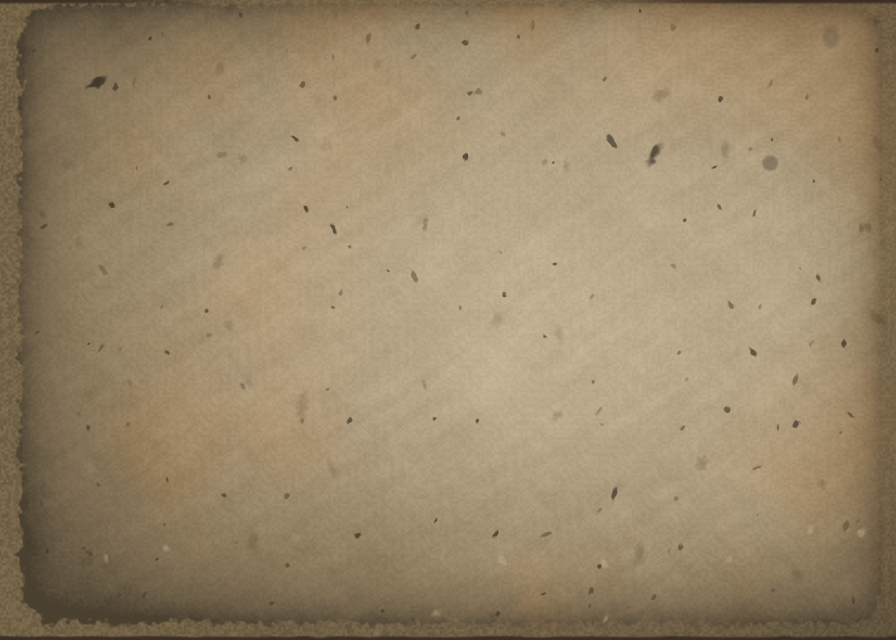
This texture is drawn by a Shadertoy shader. Its source:

```glsl
// Aged parchment with a soft off-centre glow, flecks, fibres and a worn dark border
#define GLOW_CENTER vec2(0.65, 0.55)
#define PEAK_TONE 0.745
#define MOTTLE 0.075
#define FIBRE 0.05
#define GRAIN 0.045
#define EDGE_SHADE 0.15
#define EDGE_ROUGHNESS 0.022
#define FLECK_DENSITY 0.48
#define SHADOW_COLOR vec3(0.29, 0.25, 0.19)
#define MIDDLE_COLOR vec3(0.54, 0.467, 0.353)
#define LIGHT_COLOR vec3(0.745, 0.677, 0.56)
#define RIM_COLOR vec3(0.47, 0.40, 0.285)

float hash(vec2 p) {
    return fract(sin(dot(p, vec2(127.1, 311.7))) * 43758.5453);
}

float noise(vec2 p) {
    vec2 i = floor(p), f = fract(p);
    f = f * f * (3.0 - 2.0 * f);
    return mix(mix(hash(i), hash(i + vec2(1, 0)), f.x),
               mix(hash(i + vec2(0, 1)), hash(i + vec2(1, 1)), f.x), f.y);
}

float fbm(vec2 p) {
    float sum = 0.0, gain = 0.5;
    for (int i = 0; i < 5; i++) {
        sum += gain * noise(p);
        p = mat2(1.6, 1.2, -1.2, 1.6) * p + 7.3;
        gain *= 0.5;
    }
    return sum;
}

vec2 rotate(vec2 p, float angle) {
    float c = cos(angle), s = sin(angle);
    return vec2(c * p.x + s * p.y, c * p.y - s * p.x);
}

// Soft coverage of a tilted ellipse
float blot(vec2 p, vec2 radius, float angle, float soft) {
    float d = (length(rotate(p, angle) / radius) - 1.0) * min(radius.x, radius.y);
    return 1.0 - smoothstep(-soft, soft, d);
}

// One randomly sized and turned fleck in some of the grid cells
float flecks(vec2 p, float cells, float size, float density, float seed, float soft) {
    vec2 cell = floor(p * cells), key = cell + seed;
    if (hash(key) > density) return 0.0;
    vec2 center = 0.2 + 0.6 * vec2(hash(key + 13.7), hash(key + 29.1));
    float r = size * mix(0.45, 1.0, hash(key + 41.3));
    float stretch = 1.0 + 1.3 * pow(hash(key + 53.9), 3.0);
    float angle = mix(0.2, 2.6, hash(key + 67.7));
    vec2 q = p - (cell + center) / cells;
    q += r * 0.7 * (vec2(noise(p * 210.0), noise(p * 210.0 + 31.0)) - 0.5);
    return blot(q, vec2(r * stretch, r * 0.75), angle, soft) * mix(0.25, 1.0, hash(key + 83.1));
}

float roundedBox(vec2 p, vec2 low, vec2 high, float radius) {
    vec2 d = abs(p - 0.5 * (low + high)) - 0.5 * (high - low) + radius;
    return length(max(d, 0.0)) + min(max(d.x, d.y), 0.0) - radius;
}

void mainImage(out vec4 fragColor, in vec2 fragCoord) {
    vec2 uv = fragCoord / iResolution.xy;
    vec2 p = fragCoord / iResolution.y;
    float width = iResolution.x / iResolution.y;
    float soft = max(0.0013, 0.8 / iResolution.y);

    // Uneven glow, falling off differently on each side
    vec2 d = uv - GLOW_CENTER;
    vec2 falloff = vec2(d.x < 0.0 ? 0.58 : 0.85, d.y < 0.0 ? 0.72 : 0.55);
    float tone = PEAK_TONE - dot(falloff, d * d);

    // Cloudy stains, slanted fibres and fine grain
    vec2 slant = rotate(p, 0.55);
    tone += MOTTLE * (fbm(p * 5.0) - 0.5);
    tone += FIBRE * (fbm(slant * vec2(14.0, 55.0)) - 0.5);
    tone += FIBRE * 0.6 * (fbm(rotate(p, -0.8) * vec2(18.0, 60.0) + 9.0) - 0.5);
    float grain = noise(p * 270.0) - 0.5;
    tone += GRAIN * grain;

    // Shade towards the ragged inner edge of the border
    float edge = roundedBox(p, vec2(0.032, 0.027), vec2(width - 0.024, 0.992), 0.055);
    float rough = edge + EDGE_ROUGHNESS * (0.6 * noise(p * 150.0) + 0.4 * noise(p * 38.0) - 0.5);
    tone -= EDGE_SHADE * exp(min(edge, 0.0) * 32.0);

    vec3 color = tone < 0.54
        ? mix(SHADOW_COLOR, MIDDLE_COLOR, clamp((tone - 0.29) / 0.25, 0.0, 1.0))
        : mix(MIDDLE_COLOR, LIGHT_COLOR, (tone - 0.54) / 0.205);

    // Rosy stains, strongest away from the glow
    float rosy = smoothstep(0.45, 0.7, fbm(p * 3.2 + 4.0)) * smoothstep(0.02, 0.18, dot(d, d));
    color += rosy * vec3(0.025, -0.002, -0.018);

    // Scattered flecks: dark, faint and pale
    float dark = flecks(p, 10.0, 0.0062, FLECK_DENSITY, 3.0, soft);
    dark = max(dark, flecks(p + 0.037, 15.0, 0.0042, FLECK_DENSITY * 0.6, 71.0, soft));
    float faint = flecks(p + 0.061, 8.0, 0.011, 0.35, 137.0, 0.004);
    float pale = flecks(p + 0.02, 9.0, 0.008, 0.4, 211.0, 0.003) * smoothstep(0.4, 0.15, uv.y);
    color = mix(color, color * vec3(0.78, 0.77, 0.74), faint * 0.7);
    color = mix(color, vec3(0.25, 0.21, 0.15), dark * 0.8);
    color = mix(color, vec3(0.76, 0.69, 0.57), pale * 0.5);

    // Larger marks: a round stain and slanted smears
    vec2 s = p / vec2(width, 1.0) * vec2(1.396, 1.0);
    vec2 wobble = 0.008 * (vec2(noise(p * 130.0), noise(p * 130.0 + 17.0)) - 0.5);
    color *= 1.0 - 0.23 * blot(s - vec2(1.2, 0.745), vec2(0.012), 0.0, 0.003);
    color *= 1.0 - 0.12 * blot(s - vec2(1.295, 0.943), vec2(0.013, 0.017), 0.0, 0.005);
    float smear = blot(s - vec2(1.02, 0.76) + wobble, vec2(0.017, 0.006), 0.95, 0.003);
    smear = max(smear, blot(s - vec2(0.149, 0.87) + wobble, vec2(0.016, 0.006), 0.5, 0.003));
    color *= 1.0 - 0.5 * smear;

    // Worn rim and the dark outer lines
    float rim = smoothstep(-0.003, 0.004, rough);
    color = mix(color, RIM_COLOR * (1.0 + 0.25 * grain), rim * mix(0.9, 0.45, uv.x));
    float bottom = smoothstep(0.009, 0.004, p.y + 0.003 * noise(p * 40.0));
    float top = smoothstep(0.992, 0.998, p.y) * smoothstep(0.15, 0.4, abs(uv.x - 0.45));
    color = mix(color, vec3(0.2, 0.15, 0.12), max(bottom, top) * 0.85);

    fragColor = vec4(clamp(color, 0.0, 1.0), 1.0);
}
```
